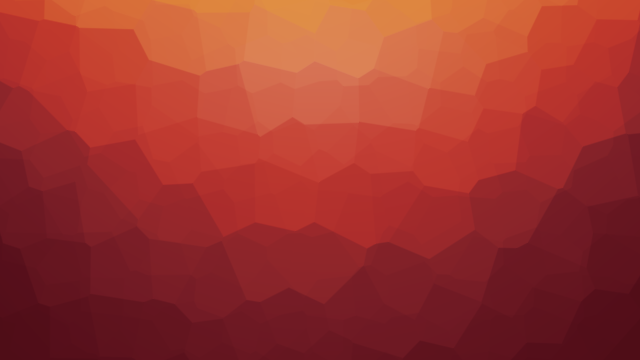
A Shadertoy shader for this background:

```glsl
// A warm faceted backdrop: an orange glow at the top centre sinks to dark wine red.
// Two layers of cellular noise pull each point toward its cell site, so the
// smooth curved gradient breaks into flat facets with brighter lower rims.
#define COARSE_CELLS 6.6     // large cells per canvas height
#define FINE_CELLS 9.5       // small cells per canvas height
#define COARSE_PULL 0.60     // how far large cells flatten the gradient
#define FINE_PULL 0.22       // same for the small cells
#define JITTER 0.86          // irregularity of the cell sites
#define TONE_SPREAD 0.035    // random depth shift of each cell
#define SIDE_BEND 0.55       // how strongly the gradient falls off to the sides
#define RAMP_STEP 0.15       // depth between two ramp colours
#define HAZE_COLOR vec3(0.02, 0.10, 0.14)
#define HAZE_CENTER vec2(0.0, 0.20)
#define HAZE_SIZE vec2(0.40, 0.20)

const vec3 RAMP[10] = vec3[10](
    vec3(0.87, 0.52, 0.21), vec3(0.845, 0.42, 0.22),
    vec3(0.80, 0.30, 0.18), vec3(0.76, 0.22, 0.17),
    vec3(0.67, 0.17, 0.17), vec3(0.55, 0.145, 0.165),
    vec3(0.45, 0.105, 0.145), vec3(0.385, 0.08, 0.12),
    vec3(0.34, 0.06, 0.105), vec3(0.31, 0.05, 0.09));

vec3 hash3(vec2 cell) {
    vec3 h = fract(cell.xyx * vec3(0.1031, 0.1030, 0.0973));
    h += dot(h, h.yxz + 33.33);
    return fract((h.xxy + h.yzz) * h.zyx);
}

// Offset to the nearest site (xy) and its random tone (z), smoothed at borders
vec3 facet(vec2 p, float cells, vec2 seed) {
    vec2 g = p * cells + seed;
    vec2 base = floor(g);
    vec3 nearest = vec3(0.0), second = vec3(0.0);
    float d1 = 1e3, d2 = 1e3;
    for (int j = -2; j <= 2; j++)
    for (int i = -2; i <= 2; i++) {
        vec2 cell = base + vec2(i, j);
        vec3 rnd = hash3(cell);
        vec2 toSite = cell + 0.5 + JITTER * (rnd.xy - 0.5) - g;
        float d = dot(toSite, toSite);
        vec3 site = vec3(toSite / cells, rnd.z - 0.5);
        if (d < d1) {
            d2 = d1; second = nearest;
            d1 = d;  nearest = site;
        } else if (d < d2) {
            d2 = d;  second = site;
        }
    }
    float gap = max(length(second.xy - nearest.xy) * cells, 1e-4);
    float border = 0.5 * (d2 - d1) / gap;
    float soft = cells / iResolution.y;
    return mix(second, nearest, smoothstep(-soft, soft, border));
}

vec3 rampColor(float depth) {
    float t = clamp(depth / RAMP_STEP, 0.0, 8.999);
    int k = int(t);
    return mix(RAMP[k], RAMP[k + 1], fract(t));
}

// x is measured from the centre, y from the top, both in canvas heights
vec3 glowGradient(vec2 q, float tone) {
    vec3 color = rampColor(q.y + SIDE_BEND * q.x * q.x + tone);
    vec2 h = (q - HAZE_CENTER) / HAZE_SIZE;
    return color + HAZE_COLOR * exp(-dot(h, h));
}

void mainImage(out vec4 fragColor, in vec2 fragCoord) {
    vec2 p = (fragCoord - vec2(0.5 * iResolution.x, 0.0)) / iResolution.y;
    p.y = 1.0 - p.y;

    // Facets bend the position at which the gradient is read
    vec3 coarse = facet(p, COARSE_CELLS, vec2(37.2, 11.6));
    vec3 fine = facet(p, FINE_CELLS, vec2(71.4, 53.8));
    vec2 q = p + COARSE_PULL * coarse.xy + FINE_PULL * fine.xy;
    float tone = TONE_SPREAD * (coarse.z + 0.5 * fine.z);

    fragColor = vec4(clamp(glowGradient(q, tone), 0.0, 1.0), 1.0);
}
```
